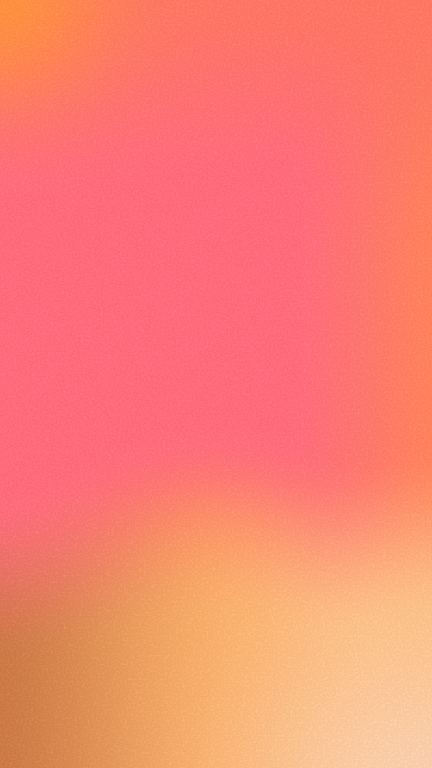
Write a Shadertoy shader that draws this background.

```glsl
const vec3 PINK   = vec3(1.00, 0.425, 0.490);
const vec3 CORAL  = vec3(1.00, 0.470, 0.385);
const vec3 ORANGE = vec3(1.00, 0.525, 0.345);
const vec3 GOLD   = vec3(1.00, 0.580, 0.240);
const vec3 BROWN  = vec3(0.79, 0.465, 0.265);
const vec3 AMBER  = vec3(0.98, 0.685, 0.415);
const vec3 PEACH  = vec3(0.99, 0.755, 0.530);
const vec3 CREAM  = vec3(0.98, 0.815, 0.690);

const float GRAIN_CELLS = 200.0;
const float GRAIN_STRENGTH = 0.055;

vec2 hash22(vec2 p) {
    vec3 q = fract(p.xyx * vec3(0.1031, 0.1030, 0.0973));
    q += dot(q, q.yzx + 33.33);
    return fract((q.xx + q.yz) * q.zy);
}

// Distance to the nearest jittered cell point
float cellular(vec2 p) {
    vec2 cell = floor(p);
    float nearest = 2.0;
    for (int y = -1; y <= 1; y++) {
        for (int x = -1; x <= 1; x++) {
            vec2 neighbour = cell + vec2(x, y);
            nearest = min(nearest, distance(p, neighbour + hash22(neighbour)));
        }
    }
    return nearest;
}

// Soft elliptical falloff, 1 at the centre
float glow(vec2 p, vec2 centre, vec2 radius) {
    vec2 d = (p - centre) / radius;
    return exp(-dot(d, d));
}

// Warm upper field with orange borders
vec3 upperField(vec2 uv) {
    vec3 colour = mix(PINK, CORAL, smoothstep(0.74, 1.06, uv.y));
    float rightEdge = smoothstep(0.64, 1.10, uv.x);
    vec3 edgeColour = mix(ORANGE, CORAL, smoothstep(0.65, 1.0, uv.y));
    colour = mix(colour, edgeColour, rightEdge);
    colour = mix(colour, GOLD, 0.9 * glow(uv, vec2(0.0, 1.0), vec2(0.24, 0.13)));
    return mix(colour, ORANGE, 0.7 * glow(uv, vec2(0.50, 0.28), vec2(0.25, 0.09)));
}

// Brown to peach floor with a pale corner
vec3 lowerField(vec2 uv) {
    vec3 colour = mix(BROWN, AMBER, smoothstep(-0.10, 0.56, uv.x));
    colour = mix(colour, PEACH, smoothstep(0.42, 0.90, uv.x));
    return mix(colour, CREAM, 0.95 * glow(uv, vec2(1.05, -0.02), vec2(0.42, 0.15)));
}

// Height of the boundary between the two fields
float horizon(float x) {
    float rise = 0.065 * smoothstep(0.0, 0.5, x);
    float dip = 0.018 * exp(-pow((x - 0.78) / 0.15, 2.0));
    return 0.245 + rise - dip;
}

void mainImage(out vec4 fragColor, in vec2 fragCoord) {
    vec2 uv = fragCoord / iResolution.xy;

    float edge = horizon(uv.x);
    float floorMask = 1.0 - smoothstep(edge - 0.12, edge + 0.12, uv.y);
    vec3 colour = mix(upperField(uv), lowerField(uv), floorMask);

    // Fine film grain
    float grain = cellular(fragCoord / iResolution.x * GRAIN_CELLS) - 0.47;
    colour += grain * GRAIN_STRENGTH;

    fragColor = vec4(clamp(colour, 0.0, 1.0), 1.0);
}
```
